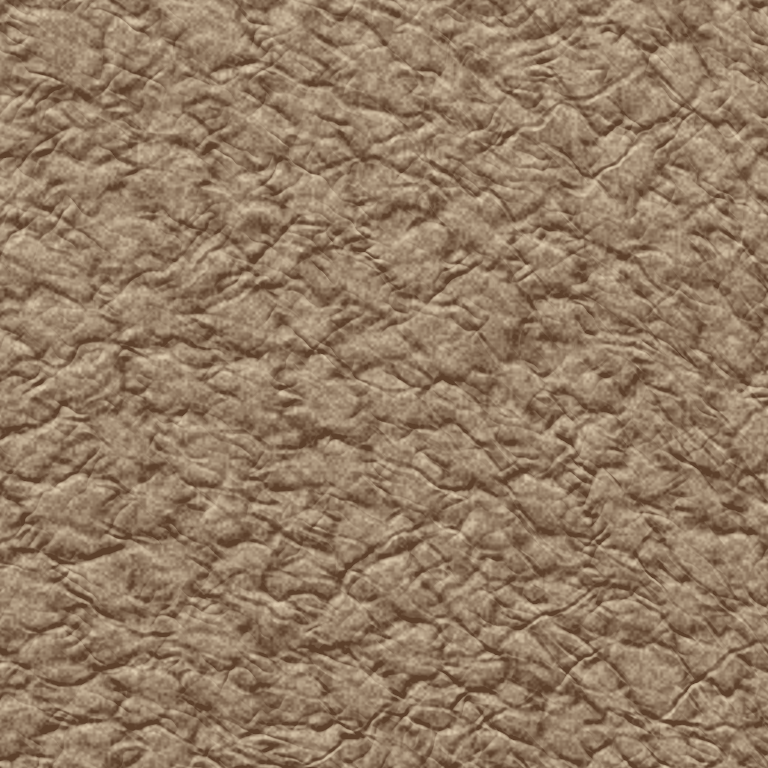
This texture is drawn by a WebGL 2 fragment shader. Its source:

```glsl
#version 300 es
precision highp float;
// Pebbled leather: warped cellular domes, finer folds between them, broken
// diagonal creases and thin wrinkles form one height field. It is lit from
// above by a directional difference and tinted along a brown to beige ramp.

uniform vec2 u_resolution;
out vec4 fragColor;

vec2 hash2(vec2 p) {
    vec3 h = fract(p.xyx * vec3(0.1031, 0.1030, 0.0973));
    h += dot(h, h.yzx + 33.33);
    return fract((h.xx + h.yz) * h.zy);
}

float noise(vec2 p) {
    vec2 i = floor(p), f = fract(p);
    f = f * f * (3.0 - 2.0 * f);
    float low = mix(hash2(i).x, hash2(i + vec2(1, 0)).x, f.x);
    float high = mix(hash2(i + vec2(0, 1)).x, hash2(i + vec2(1, 1)).x, f.x);
    return mix(low, high, f.y);
}

vec2 noise2(vec2 p) {
    return vec2(noise(p), noise(p + 37.4)) - 0.5;
}

vec2 turn(vec2 p, float angle) {
    float c = cos(angle), s = sin(angle);
    return vec2(c * p.x + s * p.y, c * p.y - s * p.x);
}

// Gap between the two nearest seeds: zero on cell borders, large at centres
float cellGap(vec2 p) {
    vec2 cell = floor(p), f = fract(p);
    float nearest = 8.0, second = 8.0;
    for (int y = -1; y <= 1; y++) {
        for (int x = -1; x <= 1; x++) {
            vec2 o = vec2(x, y);
            float d = length(o + 0.15 + 0.7 * hash2(cell + o) - f);
            second = min(second, max(nearest, d));
            nearest = min(nearest, d);
        }
    }
    return second - nearest;
}

// Distance from the mid level of a stretched noise, which traces long lines
float ridge(vec2 p, float angle, vec2 scale) {
    return abs(noise(turn(p, angle) * scale + 11.7) - 0.5);
}

float leatherHeight(vec2 p) {
    // Rows arch across the sheet; pebbles shrink toward the lower right
    vec2 q = p + vec2(0.0, 0.35 * (p.x - 0.4) * (p.x - 0.4));
    q *= vec2(10.0, 13.5) * (1.0 + 0.15 * (p.x - p.y));
    // Diagonal shear alternates by row so cells become lozenges
    q.x += 0.5 * mod(floor(q.y), 2.0) * 0.0 + 0.35 * q.y;
    q += 0.35 * noise2(q * 0.9) + 0.16 * noise2(q * 3.1);

    float dome = smoothstep(0.02, 0.55, cellGap(q));
    float between = 1.0 - 0.7 * dome;
    float folds = smoothstep(0.0, 0.4, cellGap(turn(q, 0.5) * 2.1 + 5.3));

    vec2 bent = p + 0.035 * noise2(p * 9.0) + 0.014 * noise2(p * 31.0)
              + 0.006 * noise2(p * 83.0);
    float crease = smoothstep(0.0, 0.08, ridge(bent, 0.55, vec2(4.0, 11.0)))
                 * smoothstep(0.0, 0.08, ridge(bent, -0.4, vec2(4.0, 12.0)));
    float wrinkles = ridge(bent, 0.7, vec2(24.0, 62.0))
                   + ridge(bent, -0.45, vec2(22.0, 70.0));

    return 0.85 * dome + between * (0.35 * folds + 0.75 * wrinkles)
         + 0.25 * crease + 0.12 * noise(p * 85.0);
}

void main() {
    vec2 p = gl_FragCoord.xy / u_resolution.y;

    // Relief light from the upper left, with darker hollows
    float height = leatherHeight(p);
    float slope = height - leatherHeight(p + 0.003 * vec2(-0.3, 0.95));
    float tone = 0.48 + 2.6 * slope / (1.0 + 3.0 * abs(slope));
    tone += 0.32 * (height - 1.08) + 0.09 * (p.y - 0.5);

    // Fine pores and grain
    tone += 0.32 * (noise(p * 260.0) - 0.5) + 0.16 * (noise(p * 125.0) - 0.5);

    vec3 hollowBrown = vec3(0.36, 0.25, 0.17);
    vec3 litBeige = vec3(0.85, 0.78, 0.67);
    fragColor = vec4(mix(hollowBrown, litBeige, clamp(tone, 0.0, 1.0)), 1.0);
}
```
